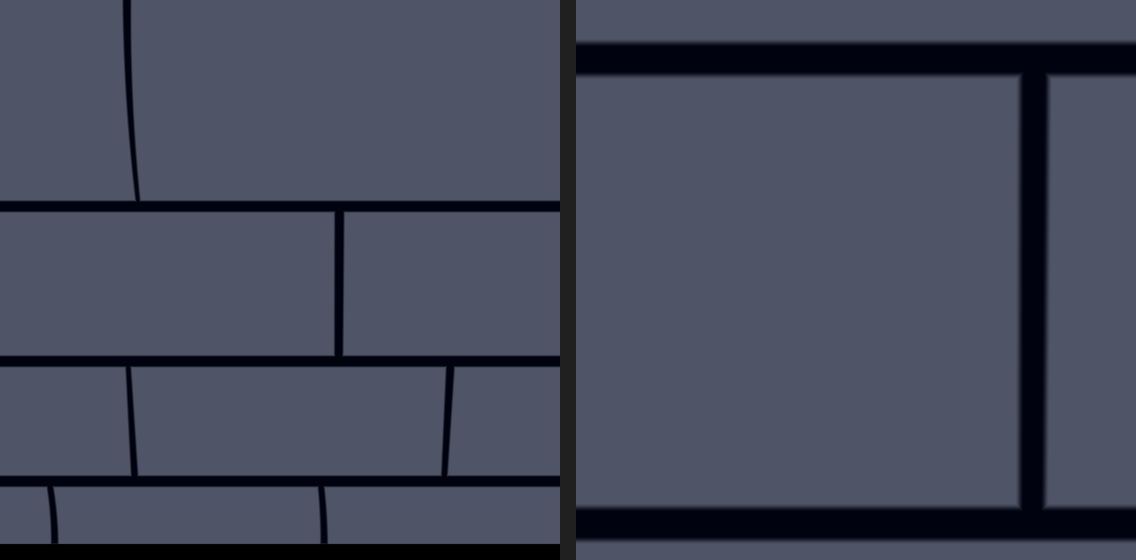
Left, the full canvas; right, a detail of the centre.
Reproduce this texture procedurally as a Shadertoy shader.

```glsl
// Slate wall of four stone courses that get shorter toward a black floor strip.
// Bed lines come from a quadratic height formula; upright joints are tapered,
// slightly bowed strokes, each confined to its own course.

#define STONE vec3(0.31, 0.33, 0.40)
#define MORTAR vec3(0.0, 0.01, 0.06)
#define FLOOR_COLOR vec3(0.0)
#define FLOOR_TOP 0.0286
#define FIRST_BED 0.6315
#define FIRST_STEP 0.2767
#define STEP_SHRINK 0.0625
#define BED_HALF 0.0098
#define SOFTNESS 0.0026

const int JOINTS = 6;

// Each joint: x at top, x at bottom, half width at top, half width at bottom.
const vec4 joint[JOINTS] = vec4[JOINTS](
    vec4(0.2266, 0.2474, 0.0072, 0.0039),
    vec4(0.6061, 0.6048, 0.0085, 0.0076),
    vec4(0.2285, 0.2409, 0.0045, 0.0062),
    vec4(0.8047, 0.7930, 0.0075, 0.0053),
    vec4(0.0879, 0.0977, 0.0055, 0.0062),
    vec4(0.5723, 0.5788, 0.0055, 0.0062));

// Height of the bed line under a course, counted from the top.
float bedHeight(int course) {
    float k = float(course);
    return FIRST_BED - FIRST_STEP * k + 0.5 * STEP_SHRINK * k * (k - 1.0);
}

// Signed distance to a joint, running from top to bottom of its course.
float jointDistance(vec2 p, vec4 j, int course) {
    float top = course == 0 ? 1.0 : bedHeight(course - 1);
    float bottom = course == 3 ? FLOOR_TOP : bedHeight(course);
    float t = clamp((top - p.y) / (top - bottom), 0.0, 1.0);

    // The top course bows late, the lowest one early, the others are straight.
    float bow = course == 0 ? 1.0 : (course == 3 ? -1.0 : 0.0);
    float x = mix(j.x, j.y, mix(t, t * t, bow));
    float side = abs(p.x - x) - mix(j.z, j.w, t);
    float ends = course == 0 ? bottom - p.y : max(p.y - top, bottom - p.y);
    return max(side, ends);
}

void mainImage(out vec4 fragColor, in vec2 fragCoord) {
    vec2 p = fragCoord / iResolution.xy;
    float soft = max(SOFTNESS, 0.75 / iResolution.y);

    // Bed lines
    float d = 1.0;
    for (int k = 0; k < 3; k++)
        d = min(d, abs(p.y - bedHeight(k)) - BED_HALF);

    // Upright joints: one in each of the top two courses, then two per course
    for (int i = 0; i < JOINTS; i++) {
        int course = i < 2 ? i : i / 2 + 1;
        d = min(d, jointDistance(p, joint[i], course));
    }

    vec3 color = mix(MORTAR, STONE, smoothstep(-soft, soft, d));

    // Floor strip
    float edge = 0.75 / iResolution.y;
    color = mix(FLOOR_COLOR, color, smoothstep(-edge, edge, p.y - FLOOR_TOP));
    fragColor = vec4(color, 1.0);
}
```
